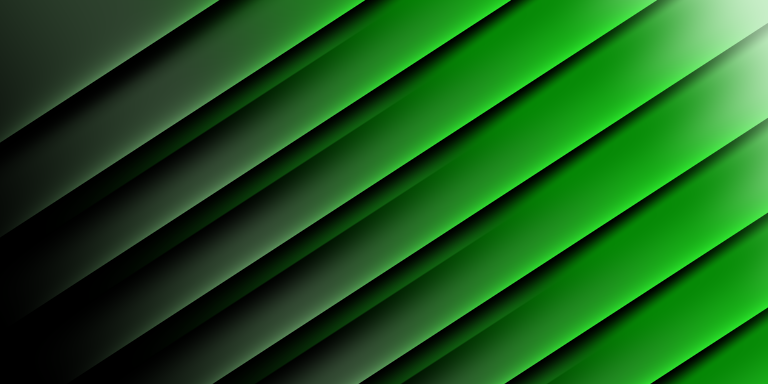
This background is drawn by a Shadertoy shader. Its source:

```glsl
const float SLOPE = 0.65;        // drop of each bar per unit of width
const float PERIOD = 0.380;      // horizontal distance between bars
const float FIRST_EDGE = 0.574;  // where the first edge meets the top
const float STRIP_END = 0.285;   // part of a bar covered by its narrow strip
const float GLOW_FALLOFF = 8.5;
const float GLOW_STRENGTH = 0.80;

const vec3 GREY_GREEN = vec3(0.18, 0.26, 0.18);
const vec3 MID_GREEN = vec3(0.12, 0.51, 0.12);
const vec3 PURE_GREEN = vec3(0.07, 0.61, 0.07);
const vec3 PALE_GREEN = vec3(0.80, 0.94, 0.80);
const vec3 SHADE_GREEN = vec3(0.02, 0.53, 0.02);
const vec3 STRIP_GREEN = vec3(0.07, 0.42, 0.07);
const vec3 GLOW_GREY = vec3(0.42, 0.66, 0.42);
const vec3 GLOW_GREEN = vec3(0.20, 1.0, 0.20);

// Lengthwise gradient: black, grey, green, pale
vec3 bodyColor(float along) {
    vec3 color = GREY_GREEN * smoothstep(-0.58, 0.35, along);
    color = mix(color, MID_GREEN, smoothstep(0.25, 1.05, along));
    color = mix(color, PURE_GREEN, smoothstep(0.95, 1.4, along));
    return mix(color, PALE_GREEN, smoothstep(1.38, 2.05, along));
}

// One bar: across runs from its shadowed side (0) to its lit edge (1)
vec3 barColor(float across, float index, float along, float pixel) {
    vec3 body = bodyColor(along);
    vec3 color = body;

    if (index >= 0.0) {
        float paleness = smoothstep(1.2, 2.0, along);
        vec3 shade = mix(SHADE_GREEN * smoothstep(0.2, 1.25, along), body, paleness);
        float hasStrip = step(0.5, index);
        float rampStart = STRIP_END * 0.9 * hasStrip;
        color = mix(shade, body, smoothstep(rampStart, rampStart + 0.48, across));

        // Narrow strip, merging with the bar towards the right
        vec3 strip = STRIP_GREEN * smoothstep(-0.32, 0.85, along);
        strip = mix(strip, color, smoothstep(0.75, 1.05, along));
        float cover = 1.0 - smoothstep(-pixel, pixel, across - STRIP_END);
        color = mix(color, strip, cover * hasStrip);

        // Shadow cast by the previous bar, thinner towards the right
        float reach = mix(0.32, 0.20, smoothstep(0.7, 1.5, along));
        float shadow = smoothstep(-0.01, reach, across);
        color *= mix(shadow, 1.0, 0.8 * paleness);
    }

    // Glow along the lit edge
    vec3 glow = mix(GLOW_GREY, GLOW_GREEN, smoothstep(0.2, 1.0, along));
    glow = mix(glow, PALE_GREEN, smoothstep(1.5, 2.0, along));
    float falloff = GLOW_FALLOFF * mix(1.0, 0.8, smoothstep(0.6, 1.3, along));
    float amount = exp(-falloff * (1.0 - across));
    amount *= GLOW_STRENGTH * smoothstep(-0.55, 0.3, along);
    return mix(color, glow, amount);
}

void mainImage(out vec4 fragColor, in vec2 fragCoord) {
    vec2 p = fragCoord / iResolution.y;
    float depth = 1.0 - p.y;

    // Slanted coordinates
    float along = p.x - SLOPE * depth;
    float position = (p.x + depth / SLOPE - FIRST_EDGE) / PERIOD;
    float pixel = length(vec2(1.0, 1.0 / SLOPE)) / (PERIOD * iResolution.y);

    // Everything above the first edge is a single wide bar
    float index = max(floor(position), -1.0);
    float across = position - index;

    vec3 color = barColor(across, index, along, pixel);
    vec3 nextBar = barColor(0.0, index + 1.0, along, pixel);
    color = mix(color, nextBar, clamp((across - 1.0) / pixel + 1.0, 0.0, 1.0));
    fragColor = vec4(color, 1.0);
}
```
